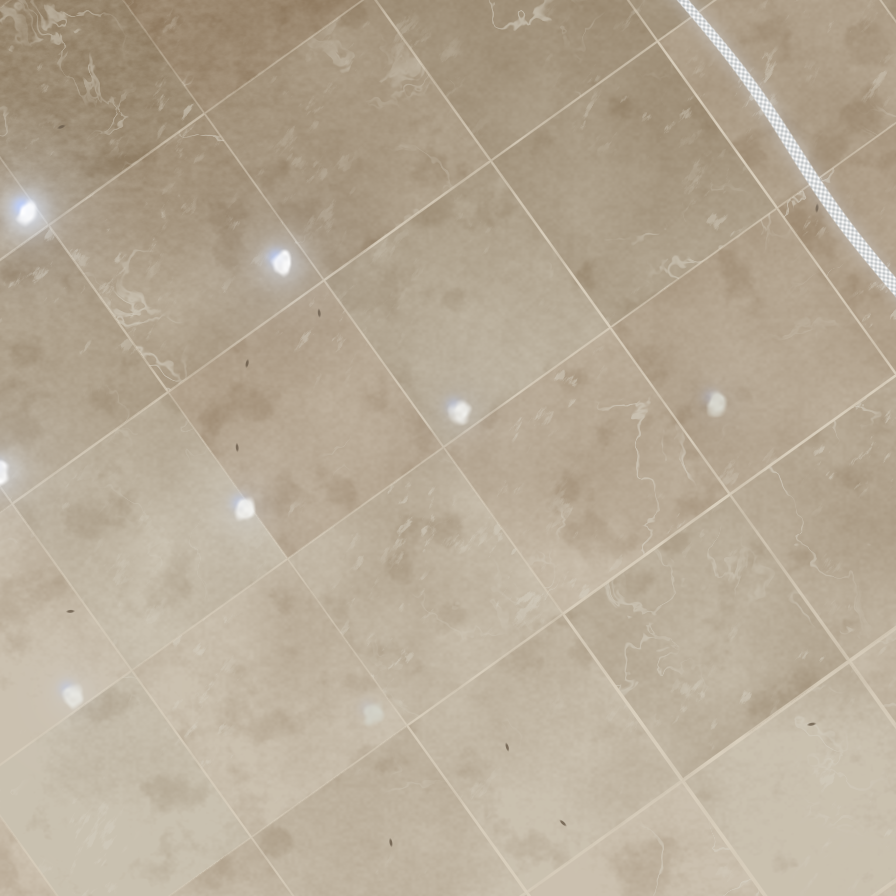
Write a WebGL 2 fragment shader that draws this texture.

```glsl
#version 300 es
precision highp float;
// Polished beige marble floor: tilted square tiles, pale grout, lamp reflections and a light strip.

#define TILE 0.229        // tile side
#define TILT 0.949        // grid rotation in radians
#define GROUT 0.0011      // half width of the joints
#define TILE_VARIATION 0.26
#define VEIN_AMOUNT 0.5
#define FLECK_AMOUNT 0.5
#define GRAIN 0.11
#define SPECK_CHANCE 0.022
#define LAMP_RADIUS 0.0125
#define STRIP_WIDTH 0.0075

uniform vec2 u_resolution;
out vec4 fragColor;

const vec3 DARK_STONE = vec3(0.60, 0.53, 0.435);
const vec3 LIGHT_STONE = vec3(0.775, 0.735, 0.665);
const vec3 JOINT = vec3(0.85, 0.81, 0.74);
const vec3 VEIN = vec3(0.84, 0.82, 0.77);
const vec3 SPECK = vec3(0.38, 0.32, 0.25);
const vec3 COOL_GLOW = vec3(0.86, 0.90, 0.97);

float hash(vec2 p) {
    return fract(sin(dot(p, vec2(127.1, 311.7))) * 43758.5453);
}

float noise(vec2 p) {
    vec2 i = floor(p), f = fract(p);
    f = f * f * (3.0 - 2.0 * f);
    return mix(mix(hash(i), hash(i + vec2(1, 0)), f.x),
               mix(hash(i + vec2(0, 1)), hash(i + vec2(1, 1)), f.x), f.y);
}

float fbm(vec2 p) {
    float sum = 0.0, amp = 0.5;
    for (int i = 0; i < 5; i++) {
        sum += amp * noise(p);
        p = mat2(1.6, 1.2, -1.2, 1.6) * p + 7.3;
        amp *= 0.5;
    }
    return sum;
}

// Tile coordinates; columns on the far left are slightly narrower
vec2 tileCoords(vec2 p) {
    vec2 d = p - vec2(0.495, 0.499);
    float c = cos(TILT), s = sin(TILT);
    vec2 g = vec2(dot(d, vec2(c, s)), dot(d, vec2(-s, c))) / TILE;
    g.y += 0.07 * max(g.y, 0.0);
    return g;
}

float jointMask(vec2 g, vec2 p, float px) {
    vec2 dist = abs(fract(g + 0.5) - 0.5) * TILE;
    vec2 line = floor(g + 0.5), cell = floor(g);
    vec2 seed = vec2(hash(vec2(line.x, cell.y) + 3.0), hash(vec2(cell.x, line.y) + 19.0));
    vec2 width = GROUT * (0.7 + 0.4 * seed + 0.9 * smoothstep(0.3, 0.8, p.x * p.y));
    vec2 cover = 1.0 - smoothstep(width - 0.6 * px, width + 0.9 * px, dist);
    vec2 strength = (0.5 + 0.4 * seed) * mix(0.55, 1.15, smoothstep(-0.1, 0.8, p.x * 0.6 + p.y * 0.4));
    strength *= 0.65 + 0.6 * noise(p * 45.0);
    return clamp(max(cover.x * strength.x, cover.y * strength.y), 0.0, 1.0);
}

// Broken pale streaks, gathered in patches and different in every tile
float veinMask(vec2 p, vec2 cell) {
    vec2 q = p + 9.0 * vec2(hash(cell), hash(cell + 5.0));
    vec2 warp = vec2(fbm(q * 9.0), fbm(q * 9.0 + 31.0));
    float ridge = abs(fbm(q * 11.0 + 2.5 * warp) - 0.48);
    float patches = smoothstep(0.50, 0.70, fbm(q * 8.0 + 50.0));
    return (1.0 - smoothstep(0.002, 0.022, ridge)) * patches * (0.4 + 0.8 * hash(cell + 8.0));
}

// Small scattered chips of pale calcite
float fleckMask(vec2 p, vec2 cell) {
    vec2 q = p + 5.0 * vec2(hash(cell + 70.0), hash(cell + 77.0));
    float patches = smoothstep(0.44, 0.66, fbm(q * 10.0 + 12.0));
    vec2 slant = vec2(q.x + 0.7 * q.y, q.y - 0.5 * q.x) * vec2(85.0, 40.0);
    return smoothstep(0.60, 0.74, fbm(slant)) * patches * (0.3 + hash(cell + 15.0));
}

float speckMask(vec2 g, float px) {
    vec2 cell = floor(g * 4.0), f = fract(g * 4.0) - 0.5;
    float seed = hash(cell + 61.0), a = 6.28 * hash(cell + 13.0);
    f = mat2(cos(a), sin(a), -sin(a), cos(a)) * (f - 0.4 * (vec2(a / 6.28, hash(cell + 29.0)) - 0.5));
    float d = length(f * vec2(1.0, 2.6)) * TILE / 4.0;
    return step(seed, SPECK_CHANCE) * (1.0 - smoothstep(0.002, 0.005 + px, d));
}

// Four lamps along an arc, then four at the corners of a skewed quad
vec2 lampPosition(int i) {
    float k = float(i % 4);
    if (i < 4) return vec2(0.80, 0.45) + k * vec2(-0.31, -0.04) + k * k * vec2(0.0235, 0.0495);
    float a = float(i & 1), b = float((i >> 1) & 1);
    return vec2(0.315, 0.294) + a * vec2(-0.284, -0.057) + b * vec2(0.102, 0.503)
         - a * b * vec2(0.133, 0.212);
}

vec3 addLamps(vec3 color, vec2 p, float px) {
    for (int i = 0; i < 8; i++) {
        vec2 lamp = lampPosition(i), d = p - lamp;
        float power = clamp(1.35 - 1.1 * (0.6 * lamp.x + lamp.y), 0.15, 1.0);
        float r = length(vec2(d.x + 0.3 * d.y, d.y - 0.3 * d.x) * vec2(1.1, 0.9));
        r += 0.006 * (noise(p * 110.0) - 0.5);
        float d2 = dot(d, d);
        float halo = exp(-d2 / 0.0007) * 0.6 + exp(-d2 / 0.008) * 0.16;
        color = mix(color, COOL_GLOW, halo * power * power);
        float fringe = exp(-dot(d + 0.007, d + 0.007) / 0.00009);
        color = mix(color, vec3(0.72, 0.80, 1.0), 0.8 * fringe * power);
        float core = 1.0 - smoothstep(LAMP_RADIUS * 0.6, LAMP_RADIUS * 1.15 + px, r);
        vec3 coreColor = mix(vec3(0.83, 0.83, 0.79), vec3(1.0), smoothstep(0.2, 0.7, power));
        color = mix(color, coreColor, core * (0.65 + 0.35 * noise(p * 160.0)));
    }
    return color;
}

vec3 addStrip(vec3 color, vec2 p, float px) {
    float d = (p.x - 0.762 - 0.745 * p.y - 0.006 * sin(p.y * 19.0)) * 0.8;
    float width = STRIP_WIDTH * (0.7 + 0.9 * min(p.y, 0.4));
    float beads = 0.5 + 0.5 * sin(dot(p, vec2(0.6, 0.8)) * 900.0) * cos(d * 1000.0);
    color = mix(color, COOL_GLOW, 0.25 * exp(-d * d / 0.00018));
    float band = 1.0 - smoothstep(width - px, width + px, abs(d));
    return mix(color, mix(vec3(0.74, 0.76, 0.77), vec3(1.0), beads), band * 0.95);
}

void main() {
    float px = 1.0 / u_resolution.y;
    vec2 p = gl_FragCoord.xy * px;
    p.y = 1.0 - p.y; // measured downward from the top edge
    vec2 g = tileCoords(p), cell = floor(g);

    // Stone: floor-wide light, tile tone, clouds and grain
    float corner = exp(-dot(p, p) / 0.09);
    float tone = 0.26 + 0.73 * p.y + TILE_VARIATION * (hash(cell + 2.0) - 0.5);
    tone += 0.16 * exp(-4.0 * p.x) * smoothstep(0.1, 0.5, p.y) - 0.25 * corner;
    tone += 0.65 * (fbm(p * 9.0 + cell * 4.7) - 0.48);
    tone -= 0.25 * smoothstep(0.55, 0.75, fbm(p * 22.0 + cell * 8.3));
    tone += GRAIN * (fbm(p * vec2(110.0, 170.0)) - 0.48) * (1.5 + 4.0 * corner);
    tone += GRAIN * (noise(p * 260.0) - 0.5);
    vec3 color = mix(DARK_STONE, LIGHT_STONE, clamp(tone, -0.25, 1.1));
    color += vec3(0.010, -0.002, -0.004) * (hash(cell + 40.0) - 0.3);

    // Surface marks and joints
    color = mix(color, VEIN, VEIN_AMOUNT * veinMask(p, cell));
    color = mix(color, VEIN, FLECK_AMOUNT * min(fleckMask(p, cell), 1.0));
    color = mix(color, SPECK, 0.75 * speckMask(g, px));
    color = mix(color, JOINT, jointMask(g, p, px));

    // Reflections
    color = addLamps(color, p, px);
    fragColor = vec4(addStrip(color, p, px), 1.0);
}
```
